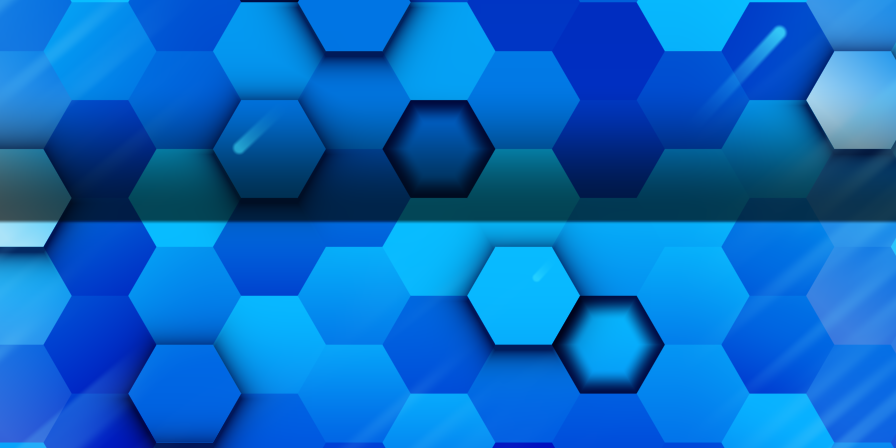
Reproduce this background procedurally as a Shadertoy shader.

```glsl
// Glossy blue honeycomb with raised and sunken tiles, a dark horizon band and light streaks
#define HEX_R 0.1092              // inner radius of a tile, canvas height = 1
#define ORIGIN vec2(0.034, 0.995) // centre of the top left tile
#define SEAM 0.505                // height of the horizon
#define SHADOW_SIZE 0.026
#define RIM_SIZE 0.055
#define STREAK_FREQ 30.0
#define STREAK_GAIN 0.42
#define DEEP vec3(0.0, 0.17, 0.75)
#define MID vec3(0.0, 0.45, 0.89)
#define CYAN vec3(0.03, 0.74, 1.0)
#define PALE vec3(0.78, 0.92, 0.97)
#define BAND_TINT vec3(0.4, 0.33, 0.30)

float hash(vec2 p) {
    return fract(sin(dot(p, vec2(127.1, 311.7))) * 43758.5453);
}

float noise(vec2 p) {
    vec2 i = floor(p), f = fract(p);
    f = f * f * (3.0 - 2.0 * f);
    return mix(mix(hash(i), hash(i + vec2(1, 0)), f.x),
               mix(hash(i + vec2(0, 1)), hash(i + vec2(1, 1)), f.x), f.y);
}

// Signed distance to a flat-topped hexagon
float hexagon(vec2 p) {
    p = abs(p);
    return max(p.y, dot(p, vec2(0.8660254, 0.5))) - HEX_R;
}

bool onLattice(vec2 id, vec2 stride, float period, float residue) {
    return abs(mod(dot(id, stride), period) - residue) < 0.5;
}

bool isRaised(vec2 id) {
    return onLattice(id, vec2(1, 10), 16.0, 4.0) || onLattice(id, vec2(3, 1), 31.0, 10.0);
}

bool isSunken(vec2 id) {
    return onLattice(id, vec2(1, 9), 20.0, 14.0);
}

vec2 tileCentre(vec2 id) {
    float stagger = mod(id.x, 2.0) * 0.5;
    return ORIGIN + HEX_R * vec2(1.7320508 * id.x, -2.0 * (id.y + stagger));
}

float sideLight(float x) {
    return smoothstep(0.5, 1.0, abs(x - 1.0));
}

vec3 tileColour(vec2 id, vec2 p, float d) {
    vec2 centre = tileCentre(id);
    vec2 local = (p - centre) / HEX_R;
    float below = max(SEAM - p.y, 0.0);
    float tone = hash(id + 3.0) + 0.06 + 0.22 * sideLight(p.x) - 0.75 * below;
    tone += 0.12 * step(p.y, SEAM) + 0.08 * local.y * (hash(id + 17.0) - 0.3);
    if (isRaised(id)) tone = max(tone, 0.55);
    tone = clamp(tone, 0.0, 1.0);
    vec3 col = mix(DEEP, MID, smoothstep(0.0, 0.55, tone));
    col = mix(col, CYAN, smoothstep(0.5, 1.0, tone));
    col.g -= 0.22 * below * (1.0 - 0.5 * tone);

    // Bleached tiles at both sides
    float bleach = step(0.9, abs(centre.x - 1.0)) * (isRaised(id) ? 0.85 : 0.4 * hash(id + 31.0));
    col = mix(col, PALE, bleach * clamp(0.7 - 0.3 * (local.x + local.y), 0.0, 1.0));

    // Dark inner rim of sunken tiles
    if (isSunken(id)) {
        col *= mix(vec3(0.02, 0.08, 0.28), vec3(1.0), smoothstep(0.0, RIM_SIZE, -d));
    }
    return col;
}

// Short beam, bright and round at the head, fading towards the tail
float comet(vec2 p, vec2 head, vec2 tail, float width) {
    vec2 axis = tail - head;
    float t = clamp(dot(p - head, axis) / dot(axis, axis), 0.0, 1.0);
    float d = length(p - head - axis * t);
    return smoothstep(width, width * 0.45, d) * (1.0 - t) * (1.0 - t);
}

void mainImage(out vec4 fragColor, in vec2 fragCoord) {
    vec2 p = fragCoord / iResolution.y;
    float px = 0.75 / iResolution.y;

    // Tiles, blended by coverage, with shadows from raised neighbours
    vec3 col = vec3(0.0);
    float total = 0.0, shadow = 0.0;
    float column = floor((p.x - ORIGIN.x) / (1.7320508 * HEX_R) + 0.5);
    for (int i = -1; i <= 1; i++) {
        float c = column + float(i);
        float row = floor((ORIGIN.y - p.y) / (2.0 * HEX_R) - 0.5 * mod(c, 2.0) + 0.5);
        for (int j = -1; j <= 1; j++) {
            vec2 id = vec2(c, row + float(j));
            vec2 q = p - tileCentre(id);
            float d = hexagon(q);
            float cover = smoothstep(px, -px, d);
            if (cover > 0.0) col += cover * tileColour(id, p, d);
            total += cover;
            if (isRaised(id)) {
                float reach = max(hexagon(q + vec2(0.0, 0.012)), 0.0);
                shadow = max(shadow, 0.85 * exp(-reach / SHADOW_SIZE) * (1.0 - cover));
            }
        }
    }
    col /= max(total, 0.001);
    col *= 1.0 - shadow * vec3(1.0, 0.92, 0.72);

    // Slanted streaks near the sides and at the lower middle
    vec2 along = vec2(0.77, 0.64);
    vec2 s = vec2(dot(p, along) * 1.5, dot(p, vec2(-along.y, along.x)) * STREAK_FREQ);
    float area = 0.9 * sideLight(p.x) + 0.6 * exp(-18.0 * dot(p - vec2(0.88, 0.14), p - vec2(0.88, 0.14)));
    float streak = smoothstep(0.4, 0.95, noise(s)) * smoothstep(0.15, 0.7, noise(p * 3.0 + 7.0));
    col = mix(col, vec3(0.4, 0.8, 0.97), STREAK_GAIN * streak * area);

    // Dark band that ends at the horizon
    float above = smoothstep(-0.006, 0.006, p.y - SEAM);
    float band = above * smoothstep(0.82, 0.53, p.y);
    col = mix(col, col * BAND_TINT + vec3(0.0, 0.03, 0.04), band);

    // Beams
    float beam = comet(p, vec2(1.74, 0.927), vec2(1.53, 0.70), 0.02)
               + 0.7 * comet(p, vec2(0.534, 0.67), vec2(0.64, 0.77), 0.018)
               + 0.6 * comet(p, vec2(1.198, 0.38), vec2(1.24, 0.425), 0.012);
    col = mix(col, vec3(0.25, 0.9, 1.0), 0.8 * beam);

    fragColor = vec4(clamp(col, 0.0, 1.0), 1.0);
}
```
